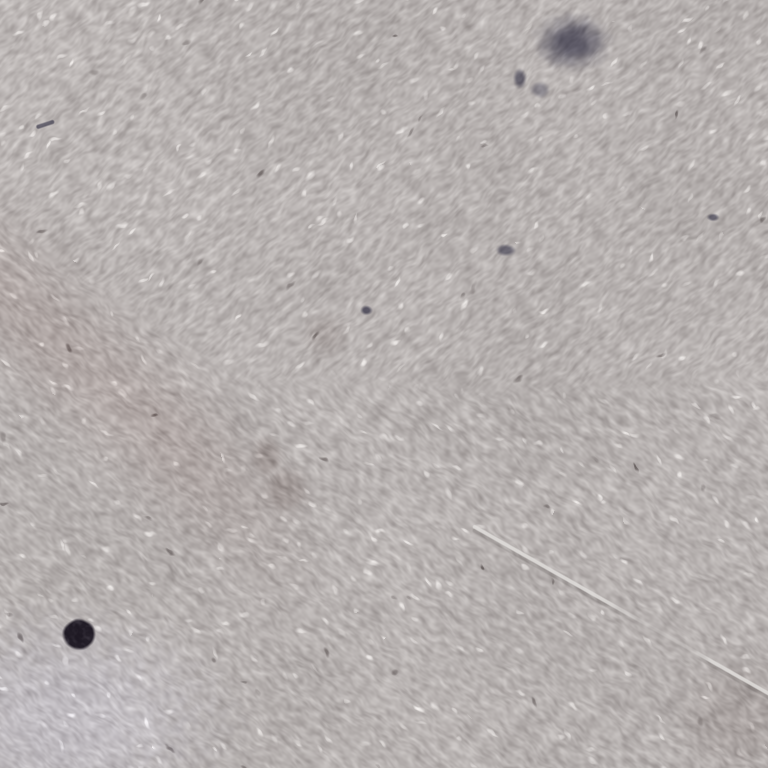
Write a three.js fragment shader that draws this texture.

```glsl
// Draws a weathered pale grey stone slab with two grain directions, flecks, stains and a scratch.
#define BASE_COLOR vec3(0.715, 0.694, 0.688)
#define STAIN_COLOR vec3(0.58, 0.54, 0.53)
#define INK_COLOR vec3(0.30, 0.29, 0.35)
#define PIT_COLOR vec3(0.13, 0.11, 0.15)
#define UPPER_ANGLE 0.72
#define LOWER_ANGLE -0.65
#define GRAIN_FREQ vec2(58.0, 125.0)
#define GRAIN_CONTRAST 0.14
#define FLECK_CELLS 46.0
#define FLECK_SHARE 0.26
#define SPECK_SHARE 0.035

varying vec2 vUv;

float hash(vec2 p) {
  return fract(sin(dot(p, vec2(127.1, 311.7))) * 43758.5453);
}

vec2 hash2(vec2 p) {
  return vec2(hash(p), hash(p + 57.3));
}

vec2 rotate(vec2 p, float angle) {
  float c = cos(angle), s = sin(angle);
  return vec2(c * p.x + s * p.y, c * p.y - s * p.x);
}

// Gradient noise, about -0.7 to 0.7
float corner(vec2 cell, vec2 offset, vec2 f) {
  return dot(hash2(cell + offset) * 2.0 - 1.0, f - offset);
}

float noise(vec2 p) {
  vec2 i = floor(p), f = fract(p);
  vec2 u = f * f * f * (f * (f * 6.0 - 15.0) + 10.0);
  float low = mix(corner(i, vec2(0.0), f), corner(i, vec2(1.0, 0.0), f), u.x);
  float high = mix(corner(i, vec2(0.0, 1.0), f), corner(i, vec2(1.0), f), u.x);
  return mix(low, high, u.y);
}

float fbm(vec2 p) {
  float sum = 0.0, amp = 1.0;
  for (int k = 0; k < 4; k++) {
    sum += amp * noise(p);
    p = rotate(p, 0.6) * 2.03 + 11.7;
    amp *= 0.55;
  }
  return sum;
}

// Scattered elongated chips, one at most per cell
float flecks(vec2 p, float share, float seed) {
  vec2 q = p * FLECK_CELLS + seed;
  q += 0.16 * vec2(noise(q * 2.3), noise(q * 2.3 + 31.0));
  vec2 cell = floor(q);
  float cover = 0.0;
  for (int y = -1; y <= 1; y++) {
    for (int x = -1; x <= 1; x++) {
      vec2 id = cell + vec2(float(x), float(y));
      vec2 d = rotate(q - id - hash2(id + 3.1), (hash(id + 8.4) - 0.5) * 1.2);
      vec2 size = vec2(0.20, 0.10) + vec2(0.24, 0.09) * hash2(id + 19.6);
      float chip = 1.0 - smoothstep(0.25, 1.15, length(d / size));
      float strength = 0.4 + 0.6 * hash(id + 5.2);
      cover = max(cover, chip * strength * step(hash(id), share));
    }
  }
  return cover;
}

// Streaked grain with light and dark chips along one direction
float grain(vec2 uv, float angle, float share) {
  vec2 p = rotate(uv, angle) + 4.0;
  vec2 q = p * GRAIN_FREQ;
  q.y += 0.9 * noise(p * 35.0);
  float tone = noise(q) + 0.6 * noise(q * 1.9 + 7.0) + 0.3 * noise(p * 28.0);
  return GRAIN_CONTRAST * tone + 0.17 * flecks(p, share, 2.0)
    - 0.24 * flecks(p, SPECK_SHARE, 71.0);
}

// Soft round mark with a ragged rim
float spot(vec2 uv, vec2 center, vec2 radius, float softness) {
  float d = length((uv - center) / radius) + 0.45 * softness * noise(uv * 70.0);
  return 1.0 - smoothstep(1.0 - softness, 1.0 + softness, d);
}

// Thin scratch from a to b
float scratch(vec2 uv, vec2 a, vec2 b, float width) {
  vec2 ab = b - a;
  float t = clamp(dot(uv - a, ab) / dot(ab, ab), 0.0, 1.0);
  return 1.0 - smoothstep(0.3 * width, width, length(uv - a - ab * t));
}

void main() {
  vec2 uv = vUv;
  float cloud = fbm(uv * 5.0);

  // Grain turns across a bent seam
  float seam = max(0.5, 0.72 - 0.72 * uv.x) + 0.02 * cloud;
  float upper = smoothstep(-0.02, 0.02, uv.y - seam);
  float share = FLECK_SHARE * (0.65 + 0.5 * uv.y + 0.9 * noise(uv * 6.0 + 3.0));
  float tone = mix(grain(uv, LOWER_ANGLE, share), grain(uv, UPPER_ANGLE, share), upper);
  vec3 color = BASE_COLOR + tone * vec3(1.0, 1.03, 1.02) + 0.035 * cloud;

  // Broad tints: warm band, cool pale corner, pale upper left
  float band = exp(-pow((uv.y + 0.85 * uv.x - 0.62) / 0.09, 2.0)) * (1.0 - smoothstep(0.2, 0.45, uv.x));
  color -= vec3(0.025, 0.040, 0.043) * band;
  color += vec3(0.045, 0.05, 0.075) * spot(uv, vec2(0.08, 0.06), vec2(0.15, 0.10), 0.8);
  color += 0.022 * spot(uv, vec2(0.13, 0.76), vec2(0.2, 0.15), 0.8);

  // Brown stains
  float stain = max(spot(uv, vec2(0.348, 0.405), vec2(0.017, 0.022), 0.5),
    spot(uv, vec2(0.372, 0.362), vec2(0.024, 0.026), 0.6));
  stain = max(stain, 0.6 * spot(uv, vec2(0.423, 0.565), vec2(0.022), 0.8));
  stain = max(stain, 0.6 * spot(uv, vec2(0.96, 0.06), vec2(0.06), 0.9));
  color = mix(color, STAIN_COLOR + tone, 0.6 * stain);

  // Ink blot and its droplets
  float ink = 0.85 * spot(uv, vec2(0.745, 0.945), vec2(0.033, 0.025), 0.75);
  ink = max(ink, 0.75 * spot(uv, vec2(0.677, 0.897), vec2(0.007, 0.010), 0.5));
  ink = max(ink, 0.5 * spot(uv, vec2(0.703, 0.883), vec2(0.010, 0.008), 0.5));
  ink = max(ink, 0.75 * spot(uv, vec2(0.659, 0.674), vec2(0.010, 0.006), 0.5));
  ink = max(ink, 0.9 * spot(uv, vec2(0.477, 0.596), vec2(0.006, 0.005), 0.5));
  ink = max(ink, 0.8 * spot(uv, vec2(0.928, 0.717), vec2(0.006, 0.004), 0.5));
  ink = max(ink, 0.8 * scratch(uv, vec2(0.050, 0.835), vec2(0.068, 0.841), 0.004));
  color = mix(color, INK_COLOR + 0.5 * tone, ink);

  // Pale scratch, worn away in the middle, with a shaded lower side
  vec2 start = vec2(0.618, 0.314), end = vec2(1.02, 0.086);
  float worn = 1.0 - 0.75 * smoothstep(0.78, 0.84, uv.x) * (1.0 - smoothstep(0.90, 0.93, uv.x));
  color -= 0.08 * worn * scratch(uv, start - vec2(0.0, 0.005), end - vec2(0.0, 0.005), 0.004);
  color = mix(color, vec3(0.88, 0.87, 0.86), 0.85 * worn * scratch(uv, start, end, 0.0036));

  // Dark round pit
  float pit = spot(uv, vec2(0.103, 0.174), vec2(0.020, 0.019), 0.14);
  color = mix(color, PIT_COLOR + 0.14 * max(noise(uv * 150.0), 0.0) + 0.3 * tone, pit);

  gl_FragColor = vec4(clamp(color, 0.0, 1.0), 1.0);
}
```
